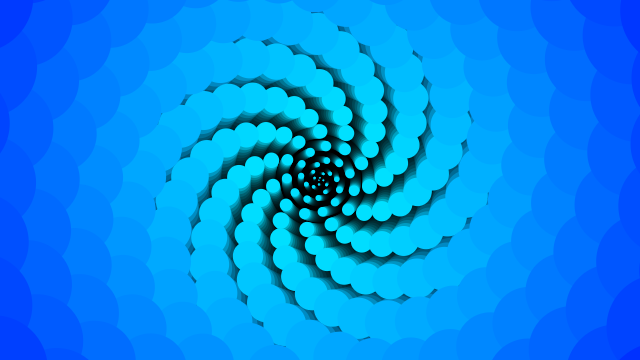
This background is drawn by a WebGL 2 fragment shader. Its source:

```glsl
#version 300 es
precision highp float;
// Spiral of overlapping cyan to blue discs, with trails fading into a black core.
uniform vec2 u_resolution;
out vec4 outColor;

vec2 rotate(vec2 p, float angle) {
  float c = cos(angle), s = sin(angle);
  return vec2(c * p.x - s * p.y, s * p.x + c * p.y);
}

// Distance of disc n from the centre, and its inverse
float orbitOf(float n) { return 0.00303 * pow(n, 1.036); }
float indexAt(float orbit) { return pow(max(orbit, 0.0) / 0.00303, 1.0 / 1.036); }

// Colour and coverage of the spiral at p; larger discs lie on top
vec4 discSpiral(vec2 p, float pixel) {
  float r = length(p);
  float last = ceil(indexAt((r + 0.001 + pixel) / 0.858));
  float first = max(1.0, floor(indexAt((r - 0.001 - pixel) / 1.142)));
  vec4 sum = vec4(0.0);
  for (float n = last; n >= first; n--) {
    float orbit = orbitOf(n);
    float angle = 4.953 - 1.6979 * n;
    float edge = length(p - orbit * vec2(cos(angle), sin(angle))) - 0.142 * orbit - 0.0008;
    float cover = clamp(0.5 - edge / pixel, 0.0, 1.0);
    vec3 tint = vec3(0.0, clamp(1.02 - 0.734 * orbit, 0.12, 0.88), 1.0);
    sum += (1.0 - sum.a) * cover * vec4(tint, 1.0);
    if (sum.a > 0.995) break;
  }
  return sum;
}

void main() {
  vec2 p = (gl_FragCoord.xy - 0.5 * u_resolution) / u_resolution.y;
  float pixel = 1.0 / u_resolution.y;
  vec3 color = vec3(0.0);
  float open = 1.0;

  // Rotated, dimmer copies behind the discs form the trails
  for (int i = 0; i < 14; i++) {
    float k = float(i);
    vec4 layer = discSpiral(rotate(p, -0.035 * k), pixel);
    color += open * layer.rgb * pow(0.76, k);
    open *= 1.0 - layer.a;
    if (open < 0.005) break;
  }
  outColor = vec4(color, 1.0);
}
```
